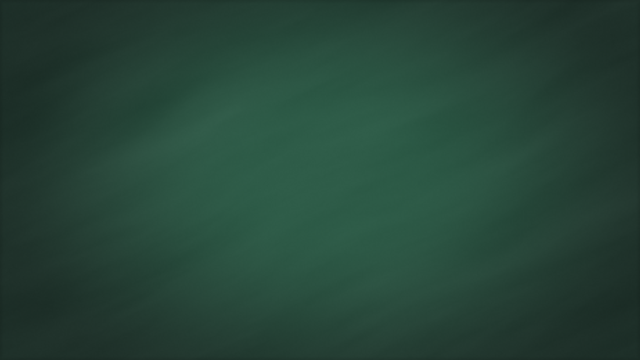
Give the GLSL for this texture, as a Shadertoy shader.

```glsl
// Dark green chalkboard with a soft vignette and wiped diagonal chalk haze.

float hash(vec2 p) {
    vec3 q = fract(vec3(p.xyx) * 0.1031);
    q += dot(q, q.yzx + 33.33);
    return fract((q.x + q.y) * q.z);
}

float noise(vec2 p) {
    vec2 i = floor(p), f = fract(p);
    f = f * f * f * (f * (f * 6.0 - 15.0) + 10.0);
    return mix(mix(hash(i), hash(i + vec2(1, 0)), f.x),
               mix(hash(i + vec2(0, 1)), hash(i + vec2(1, 1)), f.x), f.y);
}

float fbm(vec2 p) {
    float sum = 0.0, weight = 0.5;
    for (int i = 0; i < 4; i++) {
        sum += weight * noise(p);
        p = mat2(0.995, 0.1, -0.1, 0.995) * p * 2.03 + 17.0;
        weight *= 0.5;
    }
    return sum;
}

// Rotates into the wiping direction: x runs along the strokes.
vec2 alongStroke(vec2 p, float angle) {
    float c = cos(angle), s = sin(angle);
    return vec2(c * p.x + s * p.y, c * p.y - s * p.x);
}

// Soft elongated smear around a centre.
float smear(vec2 p, vec2 centre, vec2 size) {
    vec2 d = alongStroke(p - centre, 0.48) / size;
    return exp(-dot(d, d));
}

void mainImage(out vec4 fragColor, in vec2 fragCoord) {
    vec2 p = fragCoord / iResolution.y;
    p.x += 0.5 * (16.0 / 9.0 - iResolution.x / iResolution.y);

    // Green board, darkening towards the edges
    float r = length((p - vec2(0.91, 0.52)) / vec2(0.90, 0.63));
    float shade = smoothstep(0.2, 1.12, r);
    vec3 color = mix(vec3(0.182, 0.362, 0.284), vec3(0.118, 0.187, 0.160), shade);

    // Broad chalk smears and clean wiped patches
    float haze = 0.8 * smear(p, vec2(0.57, 0.65), vec2(0.20, 0.06))
               + 0.5 * smear(p, vec2(0.92, 0.63), vec2(0.22, 0.07))
               + 0.6 * smear(p, vec2(1.02, 0.19), vec2(0.18, 0.06))
               + 0.7 * smear(p, vec2(0.27, 0.52), vec2(0.20, 0.08))
               + 0.6 * smear(p, vec2(0.32, 0.78), vec2(0.18, 0.07))
               + 0.5 * smear(p, vec2(1.43, 0.80), vec2(0.20, 0.06))
               + 0.6 * smear(p, vec2(1.70, 0.42), vec2(0.22, 0.08))
               - 0.7 * smear(p, vec2(0.42, 0.70), vec2(0.18, 0.05))
               - 0.6 * smear(p, vec2(1.27, 0.66), vec2(0.16, 0.07))
               - 0.5 * smear(p, vec2(0.08, 0.68), vec2(0.18, 0.08))
               - 0.5 * smear(p, vec2(0.48, 0.27), vec2(0.25, 0.06));

    // Streaks along slightly bent strokes
    vec2 bent = p + 0.05 * vec2(noise(p * 2.3), noise(p * 2.3 + 9.0));
    vec2 stroke = alongStroke(bent, 0.44);
    float streaks = fbm(stroke * vec2(1.8, 8.0) + 4.0) - 0.47;
    float fine = fbm(stroke * vec2(5.0, 34.0) + 31.0) - 0.47;
    color += vec3(0.020, 0.022, 0.021) * haze
           + vec3(0.042, 0.048, 0.045) * streaks
           + 0.012 * fine;

    // Chalk dust grain and a thin darker rim
    color += 0.006 * (noise(p * 260.0) - 0.5);
    vec2 rim = min(p, vec2(16.0 / 9.0, 1.0) - p);
    color *= mix(0.92, 1.0, smoothstep(0.0, 0.012, min(rim.x, rim.y)));

    fragColor = vec4(clamp(color, 0.0, 1.0), 1.0);
}
```
